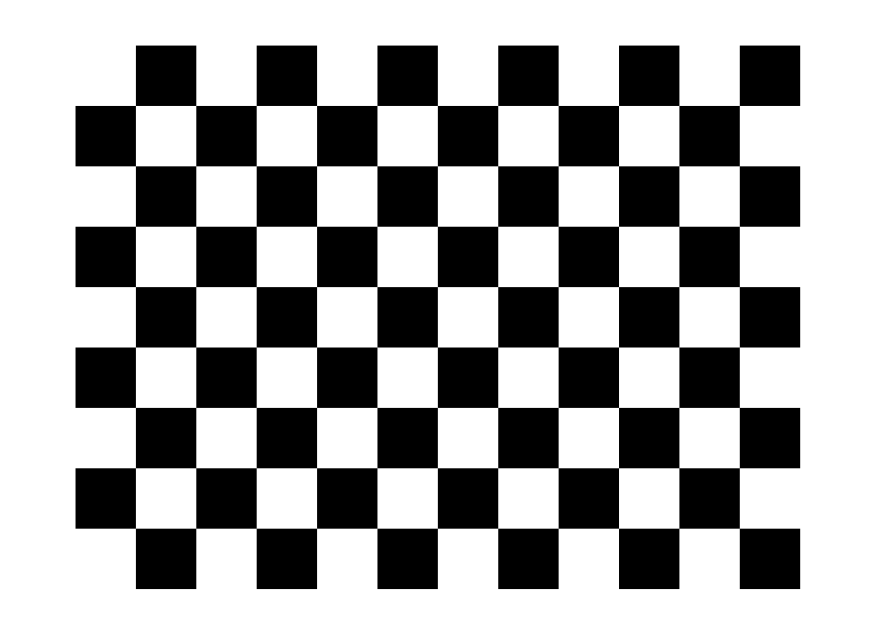
Write a Shadertoy shader that draws this pattern.

```glsl
// Black and white checkerboard, 12 by 9 squares, on a white sheet.

#define GRID vec2(12.0, 9.0)            // squares across and down
#define CELL 0.09525                    // side of a square, in canvas heights
#define CENTER vec2(-0.016, -0.0005)    // board centre relative to canvas centre
#define INK vec3(0.0)
#define PAPER vec3(1.0)

// Per-axis square wave: +1 in even cells, -1 in odd cells, with smoothed edges.
vec2 cellSign(vec2 q, float pixel) {
    vec2 line = clamp(floor(q + 0.5), vec2(1.0), GRID - 1.0);
    vec2 parity = 1.0 - 2.0 * mod(line, 2.0);
    return parity * clamp(2.0 * (q - line) / pixel, -1.0, 1.0);
}

// Fraction of the pixel that lies inside the board.
float boardCoverage(vec2 q, float pixel) {
    vec2 inset = 0.5 * GRID - abs(q - 0.5 * GRID);
    vec2 cover = clamp(inset / pixel + 0.5, 0.0, 1.0);
    return cover.x * cover.y;
}

void mainImage(out vec4 fragColor, in vec2 fragCoord) {
    // Board coordinates: one unit per square, origin at the lower left corner
    vec2 p = (fragCoord - 0.5 * iResolution.xy) / iResolution.y;
    vec2 q = (p - CENTER) / CELL + 0.5 * GRID;
    float pixel = 1.0 / (iResolution.y * CELL);

    // Squares whose column and row parities differ are inked
    vec2 s = cellSign(q, pixel);
    float ink = (0.5 - 0.5 * s.x * s.y) * boardCoverage(q, pixel);

    fragColor = vec4(mix(PAPER, INK, ink), 1.0);
}
```
